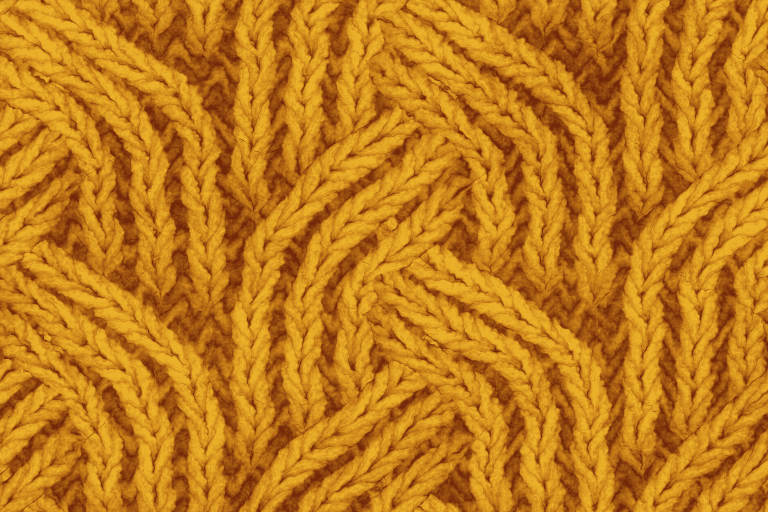
Write a Shadertoy shader that draws this texture.

```glsl
// Mustard wool cable knit: ribs of V stitches fan out of a braid to the right and left in turn.
// Each strand is a bent curve with its own arc length; the highest one hides the others,
// and purl bumps, twisted fibres and stray hairs fill in the wool.

float hash(vec2 p) {
    return fract(sin(dot(p, vec2(12.99, 78.23))) * 4375.85);
}

// Cellular noise: distance to the nearest scattered point.
float cellular(vec2 p) {
    vec2 id = floor(p);
    float nearest = 1.0;
    for (int i = 0; i < 9; i++) {
        vec2 c = id + vec2(i % 3 - 1, i / 3 - 1);
        nearest = min(nearest, length(c + vec2(hash(c), hash(c + 31.7)) - p));
    }
    return nearest;
}

// Thin curved hairs, one per cell; the sign makes them light or dark.
float strayHairs(vec2 p) {
    vec2 id = floor(p);
    float sum = 0.0;
    for (int i = 0; i < 9; i++) {
        vec2 c = id + vec2(i % 3 - 1, i / 3 - 1);
        float angle = 6.283 * hash(c + 5.1);
        vec2 r = p - c - vec2(hash(c), hash(c + 17.3));
        r = mat2(cos(angle), sin(angle), -sin(angle), cos(angle)) * r;
        r.y += (hash(c + 9.4) - 0.5) * 1.8 * r.x * r.x;
        float line = smoothstep(0.07, 0.0, abs(r.y)) * smoothstep(0.85, 0.4, abs(r.x));
        sum += line * (hash(c + 2.6) < 0.5 ? 1.0 : -1.0);
    }
    return sum;
}

// Brightness of one V stitch; q runs across the rib from -1 to 1, s along it in stitches.
float stitch(float q, float s, float seed) {
    s += 0.14 * sin(s * 1.7 + seed * 2.3) + 0.1 * sin(s * 4.1 + seed);
    float along = 2.0 * abs(q) - 1.0;
    float phase = s + 1.3 * abs(q) + 0.1 * sign(q) * sin(seed * 5.0) - 0.1 * along * along;
    float across = fract(phase) - 0.5;
    float tone = hash(vec2(floor(phase) + 40.0 * step(0.0, q), seed));
    float pinch = along * along;
    float leg = 1.0 - 4.0 * across * across * (0.3 + 0.5 * pinch) - 0.42 * pinch * pinch;
    float fibre = cellular(vec2(phase * 9.0 + 0.8 * along, along * 1.8 + 7.0 * tone + seed));
    return 0.04 + 0.95 * leg - 0.18 * across + 0.3 * (0.45 - fibre) + 0.16 * (tone - 0.5);
}

// Soft bend: zero below it, a straight slope above. Returns value and derivative.
vec2 bend(float v) {
    float root = sqrt(v * v + 0.015);
    return 0.5 * vec2(v + root, 1.0 + v / root);
}

// Coordinates on a strand: x across, y arc length, z height above its bend.
vec3 strandCoords(vec2 p, float ribX, float bendY, float slope) {
    float y = p.y;
    vec2 b = bend(bendY - y);
    float t = slope * b.y;
    y += (p.x - ribX + slope * b.x) * t / (1.0 + t * t);
    b = bend(bendY - y);
    t = slope * b.y;
    vec2 r = vec2(p.x - ribX + slope * b.x, p.y - y);
    float stretch = sqrt(1.0 + slope * slope) - 1.0;
    float len = sqrt(1.0 + t * t);
    return vec3((r.x - t * r.y) / len,
                y - bendY - stretch * b.x + (r.x * t + r.y) / len, bendY - y);
}

// Brightness of the knit; one vertical repeat is one unit, y points down.
float knit(vec2 p) {
    float grain = cellular(p * 40.0), fineGrain = cellular(p * 78.0 + 5.0);
    p += 0.01 * vec2(sin(p.y * 9.0 + 2.0 * p.x) + sin(p.y * 23.0 + p.x * 5.0),
                     sin(p.x * 6.0 + p.y) + sin(p.x * 13.0 - p.y * 4.0));
    p += 0.003 * vec2(sin(p.y * 71.0 + 3.0 * sin(p.x * 37.0)), sin(p.x * 83.0 + 3.0 * sin(p.y * 41.0)));
    p += 0.012 * (grain - 0.45) * vec2(1.0, -0.6);
    float column = floor((p.x - 0.89) / 1.523);
    vec2 cell = vec2(p.x - column * 1.523, fract(p.y));

    // Purl bumps behind the ribs
    float purlRow = p.y * 11.0 + 0.45 * sin(p.x * 47.0);
    float shade = 0.02 + 0.58 * abs(sin(3.1416 * purlRow)) * (0.7 + 0.3 * sin(p.x * 31.0 + floor(purlRow) * 2.4));

    // Three right-going and three left-going strands in each overlapping row
    float top = -9.0;
    vec4 found = vec4(0.0); // across, along, seed, light
    for (int row = -1; row <= 1; row++)
    for (int i = 0; i < 6; i++) {
        float k = float(i % 3);
        bool right = i < 3;
        vec2 q = cell + vec2(0.0, row);
        vec3 c = right ? strandCoords(q, 1.941 + 0.198 * k, 0.547 - 0.068 * k, 1.6)
                       : strandCoords(q, 0.975 + 0.2 * k, 0.94 + 0.068 * k, -1.25);
        float fromStart = right ? q.x - 1.41 : 1.86 - q.x;
        float fromEnd = c.z + (right ? 0.56 + 0.13 * k : 0.92 - 0.18 * k);
        float width = 0.076 * smoothstep(0.0, 0.09, fromStart) * smoothstep(0.0, 0.09, fromEnd);
        float side = c.x / max(width, 0.001);
        float height = 0.2 * (1.0 - side * side) - abs(c.z - 0.2);
        if (abs(side) < 1.0 && height > top) {
            top = height;
            float seed = float(i) + 7.0 * (floor(p.y) - float(row)) + 3.7 * column;
            float light = smoothstep(-0.05, 0.25, fromEnd) * smoothstep(-0.05, 0.2, fromStart);
            found = vec4(side, c.y / 0.106, seed, 0.5 + 0.5 * light);
        }
    }
    if (top > -9.0) {
        float edge = found.x * found.x;
        float wool = stitch(found.x, found.y, found.z) * found.w * (1.0 - 0.16 * edge);
        shade = mix(wool, shade, smoothstep(0.8, 1.0, edge));
    }
    // Felted grain, loose hairs and slow tone changes
    shade += 0.22 * (0.45 - grain) + 0.2 * (0.45 - fineGrain);
    shade += 0.04 * (sin(p.x * 4.3 + 2.0 * sin(p.y * 3.0)) + sin(p.y * 5.1 + p.x));
    return shade + 0.13 * strayHairs(p * 13.0) + 0.11 * strayHairs(p * 22.0 + 8.0);
}

vec3 woolColor(float t) {
    vec3 c = mix(vec3(0.45, 0.16, 0.035), vec3(0.77, 0.48, 0.09), clamp(t / 0.58, 0.0, 1.0));
    return mix(c, vec3(0.92, 0.69, 0.16), clamp((t - 0.58) / 0.45, 0.0, 1.0));
}

void mainImage(out vec4 fragColor, in vec2 fragCoord) {
    vec3 color = vec3(0.0);
    for (int i = 0; i < 4; i++) { // 2 x 2 samples smooth the edges
        vec2 p = 2.0 * (fragCoord + vec2(i % 2, i / 2) * 0.5 - 0.25) / iResolution.y;
        color += 0.25 * woolColor(knit(vec2(p.x, 2.0 - p.y)));
    }
    fragColor = vec4(color, 1.0);
}
```
